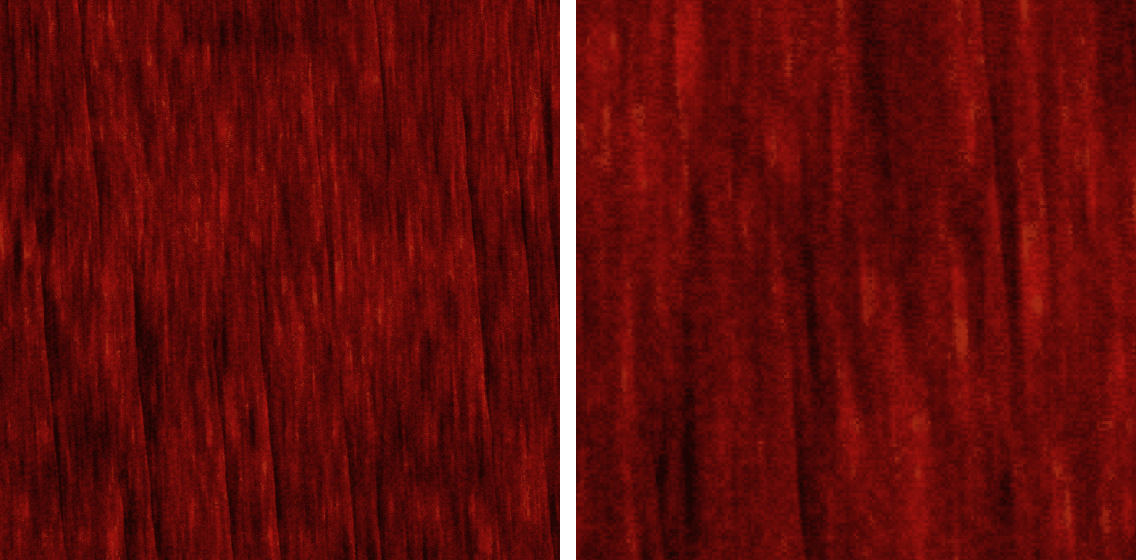
Left: the whole. Right: its middle third, enlarged.
Write a WebGL 2 fragment shader that draws this texture.

```glsl
#version 300 es
precision highp float;
// Dark red stained wood with fine, slightly slanted upright grain.

uniform vec2 u_resolution;
out vec4 fragColor;

float hash(vec2 p) {
    return fract(sin(dot(p, vec2(127.1, 311.7))) * 43758.5453);
}

// Smooth value noise in 0..1
float noise(vec2 p) {
    vec2 cell = floor(p);
    vec2 f = fract(p);
    f = f * f * (3.0 - 2.0 * f);
    float low = mix(hash(cell), hash(cell + vec2(1.0, 0.0)), f.x);
    float high = mix(hash(cell + vec2(0.0, 1.0)), hash(cell + vec2(1.0, 1.0)), f.x);
    return mix(low, high, f.y);
}

// Noise centred on zero, stretched by a different scale on each axis
float fibre(vec2 p, vec2 scale, float seed) {
    return noise(p * scale + seed) - 0.5;
}

// Thin bright strands: only the crests of stretched noise
float strands(vec2 p, vec2 scale, float seed) {
    return smoothstep(0.6, 0.92, noise(p * scale + seed));
}

// Long crisp edges: a lit ridge on the left, a shadow fading to the right
float grooves(vec2 p) {
    float sum = 0.0;
    float column = floor(p.x * 15.0);
    for (float i = -1.0; i <= 1.0; i++) {
        float id = column + i;
        float edge = (id + 0.15 + 0.7 * hash(vec2(id, 4.0))) / 15.0;
        edge += 0.005 * (noise(vec2(id * 7.3, p.y * 22.0)) - 0.5);
        float d = p.x - edge;
        float ridge = 0.6 * exp(-abs(d) / 0.012);
        float shadow = -exp(-abs(d) / 0.011);
        float strength = smoothstep(0.35, 0.8, noise(vec2(id * 3.7, p.y * 3.0 + id)));
        sum += strength * mix(ridge, shadow, smoothstep(-0.002, 0.002, d));
    }
    return sum;
}

void main() {
    vec2 uv = gl_FragCoord.xy / u_resolution;

    // Slanted coordinates: grooves lean more than the fine fibres
    float wobble = 0.012 * (noise(uv * vec2(4.0, 3.0)) - 0.5);
    vec2 slanted = vec2(uv.x + 0.085 * uv.y + wobble, uv.y);
    vec2 upright = vec2(uv.x + 0.035 * uv.y + wobble, uv.y);

    // Layers from broad patches to thin fibres
    float tone = 0.345;
    tone += 0.13 * fibre(slanted, vec2(9.0, 5.0), 3.1);
    tone += 0.13 * fibre(slanted, vec2(36.0, 7.0), 17.4);
    tone += 0.14 * fibre(upright, vec2(85.0, 14.0), 29.8);
    tone += 0.13 * fibre(upright, vec2(190.0, 18.0), 41.2);
    tone += 0.09 * strands(upright, vec2(75.0, 15.0), 63.5);
    tone += 0.09 * strands(upright, vec2(150.0, 22.0), 88.1);
    tone -= 0.08 * strands(upright, vec2(120.0, 13.0), 23.9);
    tone += 0.17 * grooves(slanted);

    // Fine speckle
    tone += 0.11 * fibre(uv, vec2(213.0, 197.0), 5.6);
    tone += 0.11 * (hash(floor(uv * 512.0)) - 0.5);
    tone = clamp(tone, 0.12, 0.7);

    // Deep red ramp
    vec3 color = vec3(tone, 0.015 + 0.15 * tone * tone, 0.015 + 0.1 * tone * tone);

    // Short orange flecks on the lighter fibres
    float fleck = smoothstep(0.62, 0.9, noise(upright * vec2(185.0, 70.0) + 57.0));
    fleck *= smoothstep(0.4, 0.56, tone);
    color = mix(color, vec3(0.66, 0.2, 0.08), 0.6 * fleck);

    fragColor = vec4(color, 1.0);
}
```
